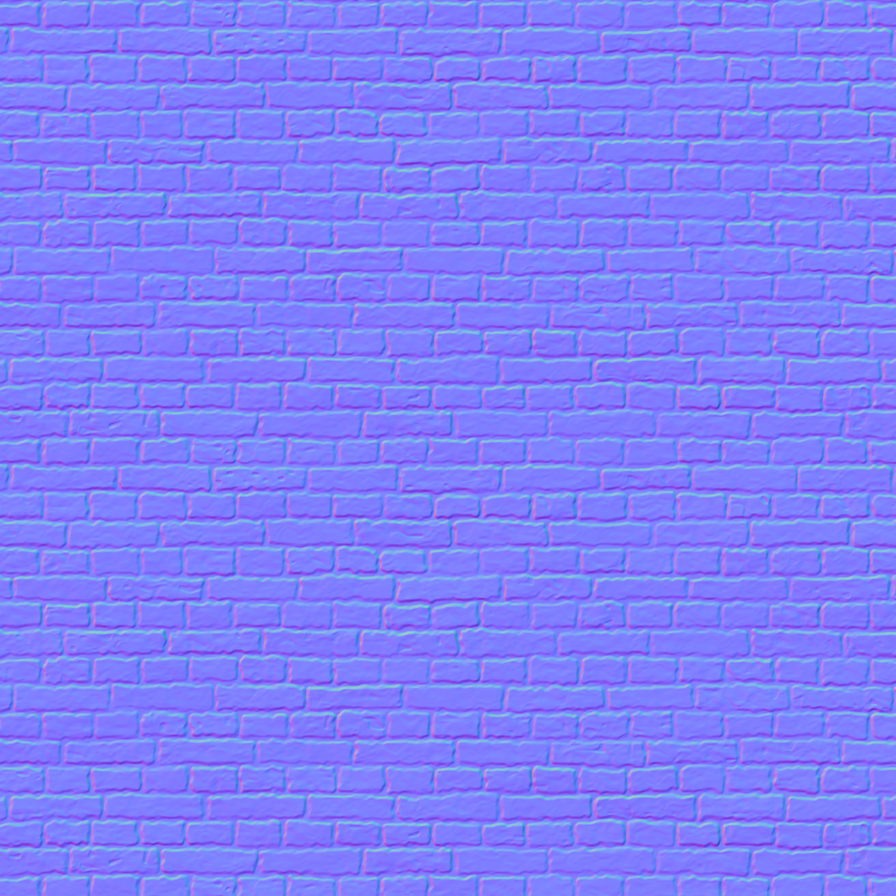
A Shadertoy shader for this texture map:

```glsl
// Tangent-space normal map of a worn brick wall: header rows alternate with stretcher rows.

const float ROWS = 32.8;      // brick rows down the canvas
const float PERIOD = 16.0;    // rows before the wall repeats
const float STRETCHER = 3.57; // long brick pitch, in row heights

float hash(vec2 p) {
    vec3 q = fract(p.xyx * 0.1031);
    q += dot(q, q.yzx + 33.33);
    return fract((q.x + q.y) * q.z);
}

// Value noise that wraps vertically with the wall
float noise(vec2 p, vec2 scale) {
    p *= scale;
    float wrap = PERIOD * scale.y;
    vec2 i = floor(p), f = fract(p);
    f = f * f * (3.0 - 2.0 * f);
    float y0 = mod(i.y, wrap), y1 = mod(i.y + 1.0, wrap);
    float a = mix(hash(vec2(i.x, y0)), hash(vec2(i.x + 1.0, y0)), f.x);
    float b = mix(hash(vec2(i.x, y1)), hash(vec2(i.x + 1.0, y1)), f.x);
    return mix(a, b, f.y);
}

// Centred noise vector that bends outlines and finer noise
vec2 bend(vec2 p, vec2 scale) {
    return vec2(noise(p + 40.0, scale), noise(p + 80.0, scale)) - 0.5;
}

float roundedBox(vec2 p, vec2 halfSize, float radius) {
    vec2 d = abs(p) - halfSize + radius;
    return length(max(d, 0.0)) + min(max(d.x, d.y), 0.0) - radius;
}

// Position of the joint at the left of a brick, in brick pitches
float jointAt(float brick, float row) {
    return brick + 0.12 * hash(vec2(brick + 7.0, row + 31.0));
}

// Wall height at p, measured in row heights from the top left
float wallHeight(vec2 p) {
    vec2 warped = p;
    warped.y += 0.14 * (noise(p, vec2(0.4, 1.0)) - 0.5);
    warped += 0.09 * bend(p, vec2(3.0));

    // Bond: headers are centred on the stretcher joints, which shift every other course
    float course = floor(warped.y);
    float row = mod(course, PERIOD);
    bool header = mod(row, 2.0) < 0.5;
    float pitch = header ? 0.5 * STRETCHER : STRETCHER;
    float shift = header ? 0.80 : (mod(row, 4.0) < 2.0 ? 0.07 : 0.60);
    shift += 0.08 * (hash(vec2(row, 91.0)) - 0.5);

    float x = warped.x / pitch - shift;
    float brick = floor(x);
    if (x < jointAt(brick, row)) brick -= 1.0;
    float left = jointAt(brick, row), right = jointAt(brick + 1.0, row);
    float random = hash(vec2(brick + 53.0, row + 17.0));
    float wear = hash(vec2(brick + 11.0, row + 5.0));
    float tilt = hash(vec2(brick + 71.0, row + 43.0)) - 0.5;

    // Brick outline with chipped edges
    vec2 local = vec2((x - 0.5 * (left + right)) * pitch, warped.y - course - 0.5);
    local.y += 0.035 * (random - 0.5) * local.x;
    vec2 halfSize = vec2(0.5 * (right - left) * pitch - 0.07, 0.43 - 0.035 * random);
    float d = roundedBox(local, halfSize, 0.12);
    d += 0.10 * (noise(p + 120.0, vec2(5.0)) - 0.5);
    float body = smoothstep(0.065, -0.085, d);

    // Short streaks, grit and small pits on every face, deeper on worn bricks
    vec2 rough = p + 0.25 * bend(p + 300.0, vec2(2.0));
    float grain = 0.38 * noise(rough + 160.0, vec2(2.0, 4.0))
                + 0.22 * noise(rough + 200.0, vec2(5.0, 8.0));
    float pits = smoothstep(0.72, 0.95, noise(rough + 240.0, vec2(3.0, 4.0)));
    float face = 0.75 + 0.2 * random + grain * (0.6 + 0.6 * wear)
               - 0.50 * pits * wear * wear + (0.8 * tilt - 0.2) * local.y;

    // Joints are filled to a different level from place to place
    float fill = smoothstep(0.4, 0.9, noise(p + 320.0, vec2(0.5, 1.0)));
    float mortar = 0.30 * fill + 0.30 * noise(rough + 280.0, vec2(3.0, 5.0));

    // Slow bulges of the whole wall
    float bulge = 0.07 * noise(p + 360.0, vec2(0.25, 0.5));
    return bulge + 0.055 * mix(mortar, face, body);
}

void mainImage(out vec4 fragColor, in vec2 fragCoord) {
    vec2 uv = fragCoord / iResolution.xy;
    vec2 p = vec2(uv.x, 1.0 - uv.y) * ROWS + vec2(0.0, -0.05);

    // Slope by central differences over a fixed fraction of the canvas
    vec2 e = vec2(0.036, 0.0);
    vec2 slope = vec2(wallHeight(p + e.xy) - wallHeight(p - e.xy),
                      wallHeight(p + e.yx) - wallHeight(p - e.yx)) / (2.0 * e.x);

    // Red marks left edges, green marks top edges; blue keeps the full facing component
    vec3 normal = normalize(vec3(slope, 1.0));
    fragColor = vec4(0.5 + 0.5 * normal.xy, normal.z, 1.0);
}
```
